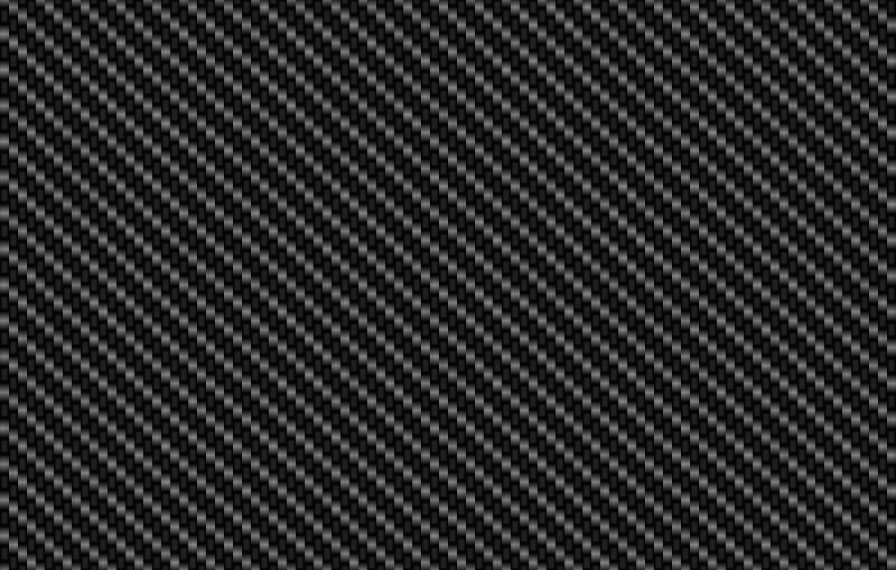
Give the GLSL for this texture, as a Shadertoy shader.

```glsl
// Carbon fibre in a 2/2 twill: narrow columns of glossy floats, each column
// shifted one cell down from its left neighbour to form diagonal ribs.
// Each float fades from a bright middle; faint dashes mark the crossing yarn.

const float COLUMNS = 100.0;       // yarn columns across the canvas width
const float REPEAT = 4.0;          // cells per twill repeat, along both axes
const float PHASE = -0.2;          // centre of the first float, in cells
const float FLOAT_HALF = 1.0;      // half length of a bright float, in cells
const vec2 DASH_HALF = vec2(0.31, 0.62);  // half size of a dim dash, in cells
const float DASH_SOFT = 0.16;      // softness of the dash border
const float EDGE_SHADE = 0.10;     // darkening at the sides of a yarn
const float WEAR = 0.05;           // brightness variation between floats
const float FIBRES = 5.0;          // fine streaks per yarn
const float STREAK = 0.06;         // strength of the streaks
const int SAMPLES = 4;             // antialiasing samples per axis

const vec3 BLACK = vec3(0.018);
const vec3 FLOAT_END = vec3(0.045);
const vec3 FLOAT_SHINE = vec3(0.50);
const vec3 DASH_GREY = vec3(0.125);

// Hash without sine, 0 to 1.
float hash(vec2 p) {
    vec3 q = fract(vec3(p.xyx) * 0.1031);
    q += dot(q, q.yzx + 33.33);
    return fract((q.x + q.y) * q.z);
}

// Colour of the weave at p, in cells, with y pointing down.
vec3 weave(vec2 p) {
    float column = floor(p.x);
    float across = fract(p.x) - 0.5;

    // Distance along the yarn from the nearest float centre.
    float shifted = p.y - column - PHASE + 0.5 * REPEAT;
    float along = abs(mod(shifted, REPEAT) - 0.5 * REPEAT);
    vec2 id = vec2(column, floor(shifted / REPEAT)) + 200.0;

    // Variation between floats and between the fibres in each.
    float tone = 1.0 + WEAR * (2.0 * hash(id) - 1.0);
    float fibre = hash(vec2(floor(p.x * FIBRES) + 900.0, id.y));
    tone *= 1.0 + STREAK * (2.0 * fibre - 1.0);

    // Bright float, shaded towards its ends and sides.
    if (along < FLOAT_HALF) {
        float shade = 1.0 - EDGE_SHADE * 4.0 * across * across;
        return mix(FLOAT_SHINE, FLOAT_END, along / FLOAT_HALF) * shade * tone;
    }

    // Dim dash in the middle of the dark gap.
    vec2 border = abs(vec2(across, 0.5 * REPEAT - along)) - DASH_HALF;
    vec2 inside = 1.0 - smoothstep(-DASH_SOFT, DASH_SOFT, border);
    return mix(BLACK, DASH_GREY * tone, inside.x * inside.y);
}

void mainImage(out vec4 fragColor, in vec2 fragCoord) {
    vec3 sum = vec3(0.0);
    // Average a grid of samples over the area of each pixel.
    for (int j = 0; j < SAMPLES; j++) {
        for (int i = 0; i < SAMPLES; i++) {
            vec2 offset = (vec2(i, j) + 0.5) / float(SAMPLES) - 0.5;
            vec2 point = fragCoord + offset;
            point.y = iResolution.y - point.y;
            sum += weave(point * COLUMNS / iResolution.x);
        }
    }
    fragColor = vec4(sum / float(SAMPLES * SAMPLES), 1.0);
}
```
